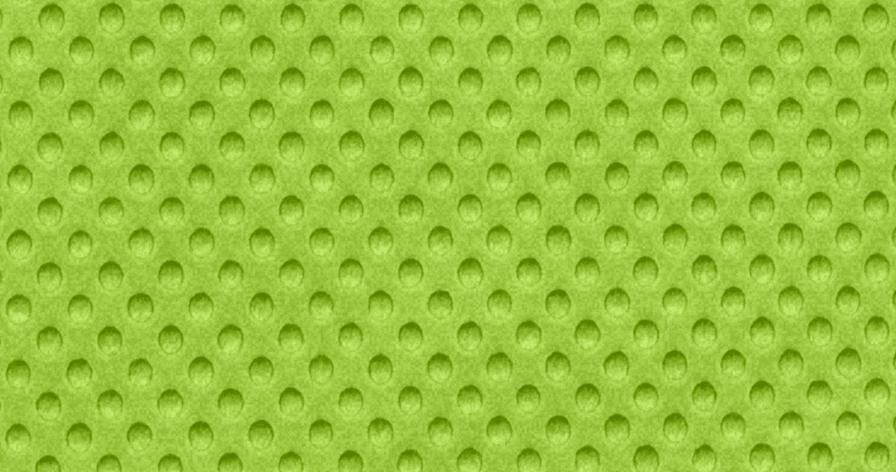
Write a Shadertoy shader that draws this texture.

```glsl
// Plush green fabric embossed with staggered rows of soft round dimples.

// Lengths are fractions of the canvas width, measured from the top left.
const vec3  DEEP_GREEN   = vec3(0.34, 0.50, -0.07);
const vec3  PALE_GREEN   = vec3(0.74, 0.90, 0.40);
const vec2  FIRST_DOT    = vec2(0.0238, 0.0208);
const vec2  PITCH        = vec2(0.03398, 0.0361);  // half column, full row
const float COLUMN_DRIFT = 0.0000378;              // columns tighten to the right
const float ROW_DRIFT    = 0.034;                  // rows tighten to the right
const float SPREAD       = 0.012;                  // columns widen downwards
const float SPREAD_AXIS  = 0.65;
const vec2  DOT_RADIUS   = vec2(0.0137, 0.0161);
const float DOT_JITTER   = 0.0009;
const float SIZE_JITTER  = 0.06;
const float EDGE_WOBBLE  = 0.14;
const float BASE_TONE    = 0.69;
const float GRAIN        = 0.42;
const float NAP          = 0.10;
const float MOTTLE       = 0.15;

float hash(vec2 p) {
    vec3 q = fract(vec3(p.xyx) * 0.1031);
    q += dot(q, q.yzx + 33.33);
    return fract((q.x + q.y) * q.z);
}

float noise(vec2 p) {
    vec2 i = floor(p), f = fract(p);
    f = f * f * (3.0 - 2.0 * f);
    float low = mix(hash(i), hash(i + vec2(1, 0)), f.x);
    float high = mix(hash(i + vec2(0, 1)), hash(i + vec2(1, 1)), f.x);
    return mix(low, high, f.y);
}

float fbm(vec2 p) {
    float sum = 0.0, weight = 0.5;
    for (int i = 0; i < 3; i++) {
        sum += weight * noise(p);
        p = mat2(1.6, 1.2, -1.2, 1.6) * p + 17.3;
        weight *= 0.5;
    }
    return sum / 0.875;
}

// Lattice indices to canvas position, with a slight stretch across the cloth.
vec2 latticeToCanvas(vec2 cell) {
    float x = FIRST_DOT.x + PITCH.x * cell.x - COLUMN_DRIFT * cell.x * cell.x;
    float y = FIRST_DOT.y + PITCH.y * cell.y * (1.0 - ROW_DRIFT * x);
    return vec2(x + SPREAD * (x - SPREAD_AXIS) * y, y);
}

vec2 canvasToLattice(vec2 p) {
    float x = (p.x + SPREAD * SPREAD_AXIS * p.y) / (1.0 + SPREAD * p.y);
    float u = (x - FIRST_DOT.x) / PITCH.x;
    float row = (p.y - FIRST_DOT.y) / (PITCH.y * (1.0 - ROW_DRIFT * x));
    return vec2(u * (1.0 + COLUMN_DRIFT / PITCH.x * u), row);
}

// Tone inside a dimple: shadow under the upper lip, lit floor below.
float dimpleTone(vec2 q, float e, float depth, float fur) {
    float tilt = q.y + 0.08 * q.x;
    float tone = mix(-0.04, 0.56, smoothstep(-0.95, -0.12, tilt));
    tone += 0.36 * smoothstep(-0.25, 0.6, tilt);
    tone -= 0.38 * smoothstep(0.72, 1.0, e) * smoothstep(0.95, 0.1, abs(q.y));
    tone -= 0.20 * smoothstep(0.86, 1.02, e);
    return tone - depth + 0.34 * (fur - 0.5);
}

void mainImage(out vec4 fragColor, in vec2 fragCoord) {
    vec2 p = vec2(fragCoord.x, iResolution.y - fragCoord.y) / iResolution.x;
    float pixel = 1.0 / iResolution.x;

    // Pile of the cloth: broad mottling, soft nap and fine grain
    float mottle = fbm(p * vec2(6.0, 9.0) + 5.0) - 0.5;
    float nap = fbm(p * vec2(75.0, 95.0) + 31.0) - 0.5;
    float grain = fbm(p * vec2(370.0, 340.0)) - 0.5;
    float fur = fbm(vec2(p.x + 0.2 * p.y, p.y) * vec2(300.0, 180.0) + 9.0);
    float wobble = fbm(p * 150.0 + 71.0) - 0.5;
    float tone = BASE_TONE + MOTTLE * mottle + NAP * nap;

    // Dimples occupy every second lattice point
    vec2 home = floor(canvasToLattice(p) + 0.5);
    float cover = 0.0, floorTone = 0.0;
    for (int j = -1; j <= 1; j++)
    for (int i = -1; i <= 1; i++) {
        vec2 cell = home + vec2(i, j);
        if (mod(cell.x + cell.y, 2.0) < 0.5) continue;
        vec2 seed = cell + 40.0;
        vec2 jitter = vec2(hash(seed), hash(seed + 57.0)) - 0.5;
        vec2 radius = DOT_RADIUS * (1.0 + SIZE_JITTER * (hash(seed + 113.0) - 0.5));
        vec2 q = (p - latticeToCanvas(cell) - DOT_JITTER * jitter) / radius;
        float e = length(q) + EDGE_WOBBLE * wobble;

        // Rolled lip: shade above, glow on the sides and below
        float lip = exp(-16.0 * (e - 1.2) * (e - 1.2));
        tone += lip * mix(0.0, 0.15, smoothstep(-1.0, 0.9, q.y));
        tone -= 0.15 * exp(-7.0 * dot(q - vec2(0, -1.05), q - vec2(0, -1.05)));

        float soft = 0.07 + pixel / radius.x;
        float inside = 1.0 - smoothstep(1.0 - soft, 1.0 + soft, e);
        if (inside > cover) {
            float depth = 0.12 * (hash(seed + 171.0) - 0.5);
            floorTone = dimpleTone(q, e, depth, fur);
            cover = inside;
        }
    }

    tone = mix(tone, floorTone, cover) + GRAIN * grain;
    vec3 cloth = mix(DEEP_GREEN, PALE_GREEN, clamp(tone, 0.0, 1.05));
    fragColor = vec4(max(cloth, 0.0), 1.0);
}
```
